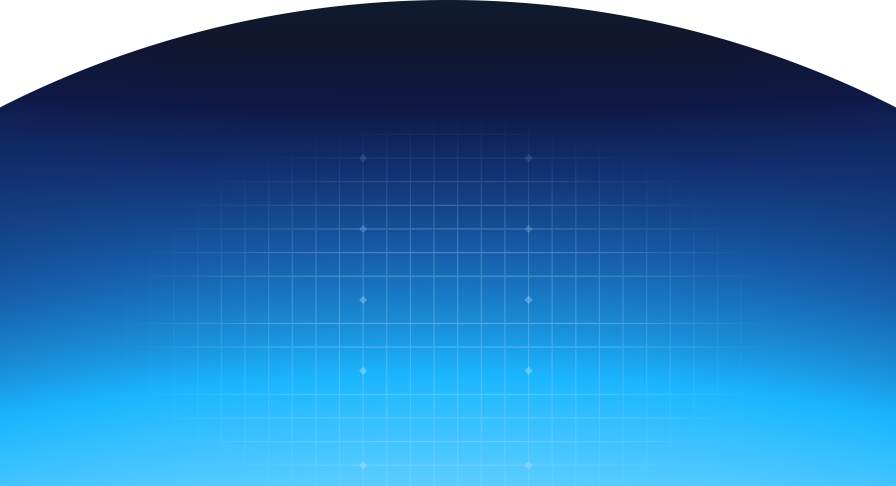
Write a Shadertoy shader that draws this background.

```glsl
#define DOME_RADIUS 1.103
#define GRID_PITCH 0.02637
#define GRID_ORIGIN vec2(-0.0947, 0.1764)
#define LINE_HALF_WIDTH 0.00065
#define LINE_OPACITY 0.34
#define DIAMOND_SIZE 0.0045
#define GLOW_CENTER vec2(0.0, 0.378)
#define GLOW_RADII vec2(0.40, 0.27)
#define PAGE_COLOR vec3(1.0)
#define LINE_COLOR vec3(0.72, 0.89, 1.0)

// Colour in rgb, depth below the apex in w
const vec4 SKY_STOPS[8] = vec4[8](
    vec4(0.063, 0.105, 0.176, 0.000),
    vec4(0.066, 0.086, 0.178, 0.052),
    vec4(0.055, 0.094, 0.267, 0.120),
    vec4(0.070, 0.188, 0.439, 0.189),
    vec4(0.088, 0.361, 0.660, 0.280),
    vec4(0.102, 0.561, 0.855, 0.365),
    vec4(0.106, 0.714, 1.000, 0.419),
    vec4(0.361, 0.804, 1.000, 0.542));

vec3 skyColor(vec2 p) {
    // Bands bow upward near the apex and sag at the sides lower down
    float bend = mix(-0.08, 0.20, smoothstep(0.08, 0.36, p.y));
    float depth = p.y - bend * p.x * p.x;
    vec3 color = SKY_STOPS[0].rgb;
    for (int i = 1; i < 8; i++) {
        float start = SKY_STOPS[i - 1].w;
        float t = clamp((depth - start) / (SKY_STOPS[i].w - start), 0.0, 1.0);
        color = mix(color, SKY_STOPS[i].rgb, t);
    }
    return color;
}

// Share of a pixel covered by a thin line at signed distance d
vec2 lineCoverage(vec2 d, float px) {
    vec2 upper = min(d + 0.5 * px, vec2(LINE_HALF_WIDTH));
    vec2 lower = max(d - 0.5 * px, vec2(-LINE_HALF_WIDTH));
    return max(upper - lower, 0.0) / px;
}

float gridMask(vec2 p, float px) {
    vec2 cell = (p - GRID_ORIGIN) / GRID_PITCH;
    vec2 index = floor(cell + 0.5);
    vec2 coverage = lineCoverage((cell - index) * GRID_PITCH, px);
    // Rows 6 and 9 carry diamonds without a line
    float skipped = 1.0 - step(abs(abs(index.y - 7.5) - 1.5), 0.1);
    float rows = coverage.y * skipped;
    float columns = coverage.x * 0.75;
    float fade = 1.0 - smoothstep(0.3, 1.0, length((p - GLOW_CENTER) / GLOW_RADII));
    return max(rows, columns) * fade;
}

float diamondMask(vec2 p, float px) {
    float mask = 0.0;
    for (int i = 0; i < 5; i++) {
        float row = floor(float(i) * 3.25);
        for (int side = 0; side < 2; side++) {
            vec2 center = GRID_ORIGIN + GRID_PITCH * vec2(7.0 * float(side), row);
            vec2 offset = abs(p - center);
            float d = (offset.x + offset.y - DIAMOND_SIZE) * 0.7071;
            mask = max(mask, clamp(0.5 - d / px, 0.0, 1.0));
        }
    }
    return mask;
}

void mainImage(out vec4 fragColor, in vec2 fragCoord) {
    // Width units: x from the middle, y downward from the top edge
    float px = 1.0 / iResolution.x;
    vec2 p = vec2(fragCoord.x - 0.5 * iResolution.x, iResolution.y - fragCoord.y) * px;

    vec3 color = skyColor(p);
    color = mix(color, LINE_COLOR, LINE_OPACITY * gridMask(p, px));

    float diamondOpacity = 0.13 + 0.28 * smoothstep(0.17, 0.41, p.y);
    color = mix(color, LINE_COLOR, diamondOpacity * diamondMask(p, px));

    // Dome cut out of the page
    float edge = length(p - vec2(0.0, DOME_RADIUS)) - DOME_RADIUS;
    color = mix(color, PAGE_COLOR, clamp(0.5 + edge / px, 0.0, 1.0));
    fragColor = vec4(color, 1.0);
}
```
